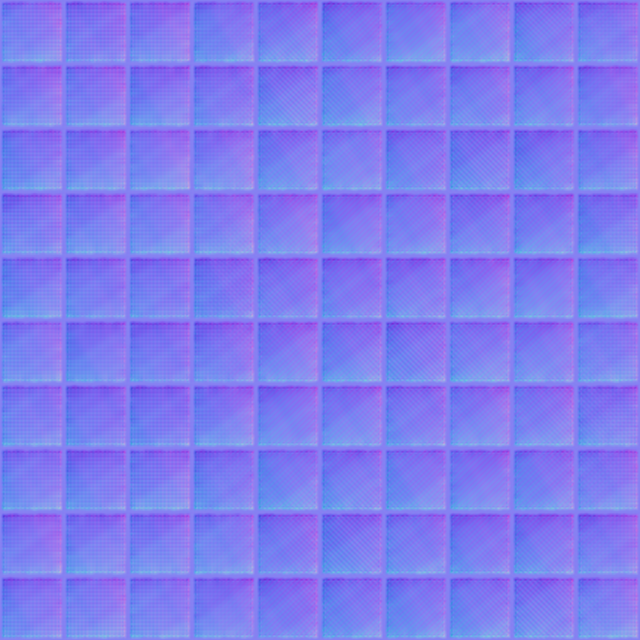
Reproduce this texture map procedurally as a WebGL 1 fragment shader.

```glsl
precision highp float;
// Tangent-space normal map of quilted cloth: a 10 by 10 grid of puffed square
// pads between soft seams, with dashed stitches, puckered edges and a fine weave.
// Tilts are summed directly as red/green offsets; layered sines add the wear.

uniform vec2 u_resolution;

const float TAU = 6.2831853;
const float PADS = 10.0;              // repeats across and down
const float SEAM_HALF = 0.036;        // half seam width, in pads
const float SEAM_SOFT = 0.030;        // blend from seam to pad
const vec2 PUFF = vec2(0.062, 0.072); // broad tilt from pad centre to edge
const vec2 ROLL = vec2(0.080, 0.105); // extra tilt close to the seam
const vec2 ROLL_REACH = vec2(0.08, 0.09);
const float STITCHES = 14.0;          // dashes along one pad side
const float STITCH_INSET = 0.024;
const float STITCH_WIDTH = 0.011;
const float STITCH_TILT = 0.085;
const float PUCKER = 0.055;
const float FOLD = 0.032;
const float LEAN = 0.040;
const float GRID_THREADS = 170.0;     // threads across the whole canvas
const float DIAGONAL_THREADS = 120.0;
const float WEAVE_TILT = 0.045;
const vec2 PAD_TONE = vec2(0.493, 0.488);
const vec2 SEAM_TONE = vec2(0.525, 0.505);
const float BLUE_LEVEL = 0.948;
const float BLUE_FALLOFF = 1.0;

vec2 hash2(vec2 cell) {
  vec2 h = vec2(dot(cell, vec2(12.99, 78.23)), dot(cell, vec2(39.35, 11.14)));
  return fract(sin(h) * 4375.85);
}

// Uneven wave made of three sines
vec2 ripple(vec2 t, vec2 phase) {
  return 0.5 * sin(t + phase) + 0.3 * sin(2.3 * t + 2.7 * phase)
       + 0.2 * sin(4.1 * t - 1.9 * phase);
}

// Square weave on one side of the cloth, diagonal twill on the other
vec2 weaveTilt(vec2 uv) {
  vec2 square = sin(TAU * GRID_THREADS * uv);
  float rising = sin(TAU * DIAGONAL_THREADS * (uv.x - uv.y));
  float falling = sin(TAU * DIAGONAL_THREADS * (uv.x + uv.y));
  float patches = 0.5 + 0.5 * sin(TAU * (2.0 * uv.x + uv.y))
                      * sin(TAU * (uv.x - 2.0 * uv.y));
  vec2 twill = vec2(0.7, -0.7) * rising * (1.2 - 0.4 * patches)
             + vec2(0.7) * falling * 0.6 * patches;
  float diagonal = smoothstep(-0.8, 0.4, -cos(TAU * (uv.x - 0.15)));
  return WEAVE_TILT * mix(0.6 * square, twill, diagonal) * (0.7 + 0.5 * patches);
}

// Dashed thread running beside each seam; x and y hold the two directions
vec2 stitchTilt(vec2 p, vec2 inside, float pixel) {
  float width = max(STITCH_WIDTH, 0.6 * pixel);
  vec2 off = (inside - STITCH_INSET) / width;
  vec2 dash = 0.6 + 0.4 * cos(TAU * STITCHES * p.yx);
  vec2 groove = exp(-off * off) - 0.6 * exp(-(off - 2.0) * (off - 2.0));
  vec2 onPad = smoothstep(vec2(0.0), vec2(0.03), inside.yx);
  return STITCH_TILT * dash * groove * onPad;
}

void main() {
  vec2 uv = gl_FragCoord.xy / u_resolution;
  float pixel = PADS / min(u_resolution.x, u_resolution.y);
  vec2 cell = mod(floor(uv * PADS), PADS);
  vec2 p = fract(uv * PADS) - 0.5;
  vec2 rnd = hash2(cell + 1.0);
  vec2 phase = TAU * rnd;

  // Outward directions, with green pointing down the canvas
  vec2 outward = vec2(p.x < 0.0 ? -1.0 : 1.0, p.y < 0.0 ? 1.0 : -1.0);

  // Distance inside the pad edge, wavering along each side
  vec2 inside = 0.5 - abs(p) - SEAM_HALF;
  vec2 waver = ripple(p.yx * 13.0, phase + outward);
  vec2 wavyInside = inside + vec2(0.005, 0.008) * waver;
  float soft = max(SEAM_SOFT, pixel);
  vec2 sideMask = smoothstep(vec2(-soft), vec2(soft), wavyInside);
  float padMask = sideMask.x * sideMask.y;

  // Puffed body with steeper rolled edges
  vec2 edge = exp(-max(wavyInside, 0.0) / ROLL_REACH);
  vec2 tilt = vec2(2.0, -2.0) * p * PUFF;
  tilt += outward * ROLL * edge * (1.0 + 0.4 * waver);

  // Puckers pulled by the stitches, then soft folds and a lean per pad
  vec2 pull = exp(-max(inside.yx, 0.0) / 0.08);
  tilt += PUCKER * pull * ripple(p * 30.0, phase.yx + outward.yx);
  vec2 slant = vec2(p.x + 0.6 * p.y, p.y - 0.7 * p.x);
  tilt += FOLD * ripple(slant * 6.0, phase);
  tilt += LEAN * (rnd - 0.5);

  // Broad drift that wraps around the canvas
  tilt += 0.012 * sin(TAU * (uv.yx + vec2(1.0, -2.0) * uv) + vec2(0.8, 2.1));
  tilt += outward * stitchTilt(p, inside, pixel);

  // Flat seams keep a trace of the weave
  vec2 tone = mix(SEAM_TONE, PAD_TONE + tilt, padMask);
  tone += weaveTilt(uv) * mix(0.2, 1.0, padMask);
  vec2 lean = tone - 0.5;
  float blue = BLUE_LEVEL - BLUE_FALLOFF * dot(lean, lean);
  gl_FragColor = vec4(clamp(vec3(tone, blue), 0.0, 1.0), 1.0);
}
```
